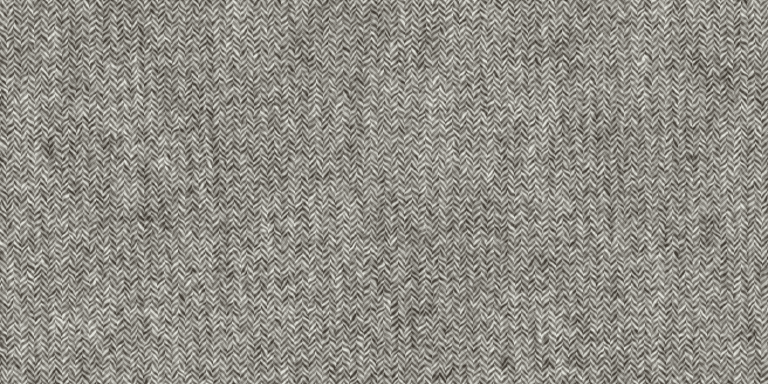
Reproduce this texture procedurally as a Shadertoy shader.

```glsl
// Grey wool herringbone: 56 narrow chevrons across and 62 twill rows down.
// A triangle wave bends the steep diagonal yarns; layered value noise adds
// uneven dye, stray fibres, column streaks and faint wear.

float hash(vec2 p) {
    return fract(sin(dot(p, vec2(127.1, 311.7))) * 43758.5453);
}

float noise(vec2 p) {
    vec2 cell = floor(p);
    vec2 f = fract(p);
    f = f * f * (3.0 - 2.0 * f);
    float low = mix(hash(cell), hash(cell + vec2(1.0, 0.0)), f.x);
    float high = mix(hash(cell + vec2(0.0, 1.0)), hash(cell + 1.0), f.x);
    return mix(low, high, f.y);
}

// Noise centred on zero
float vary(vec2 p) {
    return noise(p) - 0.5;
}

vec3 tweed(vec2 p) {
    // Hand-woven wobble of the yarns
    vec2 q = p + 0.006 * vec2(vary(p * 55.0), vary(p * 55.0 + 57.0));

    // Each chevron has two columns leaning opposite ways
    float across = q.x * 56.0;
    float column = floor(across);
    float side = mod(column, 2.0);
    float along = fract(across);
    float lean = mix(along, 1.0 - along, side);
    float phase = q.y * 62.0 + 1.1 * lean + 0.35 * side;

    // Pale yarns alternate with dark ones
    float wave = 0.5 + 0.5 * cos(6.28318 * phase);
    float tone = 0.50 + 0.56 * (smoothstep(0.1, 0.9, wave) - 0.5);

    // Dye differs from yarn to yarn, with fine fibres on top
    tone += 0.36 * vary(vec2(column * 7.0 + along, phase * 2.0));
    tone += 0.50 * vary(p * 150.0 + 31.0);

    // Streaks along columns, slubs along rows, and broad clouds
    tone += 0.16 * vary(vec2(p.x * 56.0, p.y * 7.0) + 13.0);
    tone += 0.08 * vary(vec2(p.x * 14.0, p.y * 62.0) + 71.0);
    tone += 0.07 * vary(p * 9.0 + 5.0);

    // Sparse dark flecks
    tone -= 0.18 * smoothstep(0.8, 0.96, noise(p * vec2(38.0, 44.0) + 91.0));

    vec3 darkWool = vec3(0.30, 0.28, 0.25);
    vec3 paleWool = vec3(0.84, 0.84, 0.81);
    return mix(darkWool, paleWool, clamp(tone, -0.1, 1.1));
}

void mainImage(out vec4 fragColor, in vec2 fragCoord) {
    // Average a 3 by 3 grid of samples to smooth the fine weave
    vec3 color = vec3(0.0);
    for (int i = 0; i < 9; i++) {
        vec2 offset = (vec2(i % 3, i / 3) - 1.0) / 3.0;
        color += tweed((fragCoord + offset) / iResolution.y);
    }
    fragColor = vec4(color / 9.0, 1.0);
}
```
